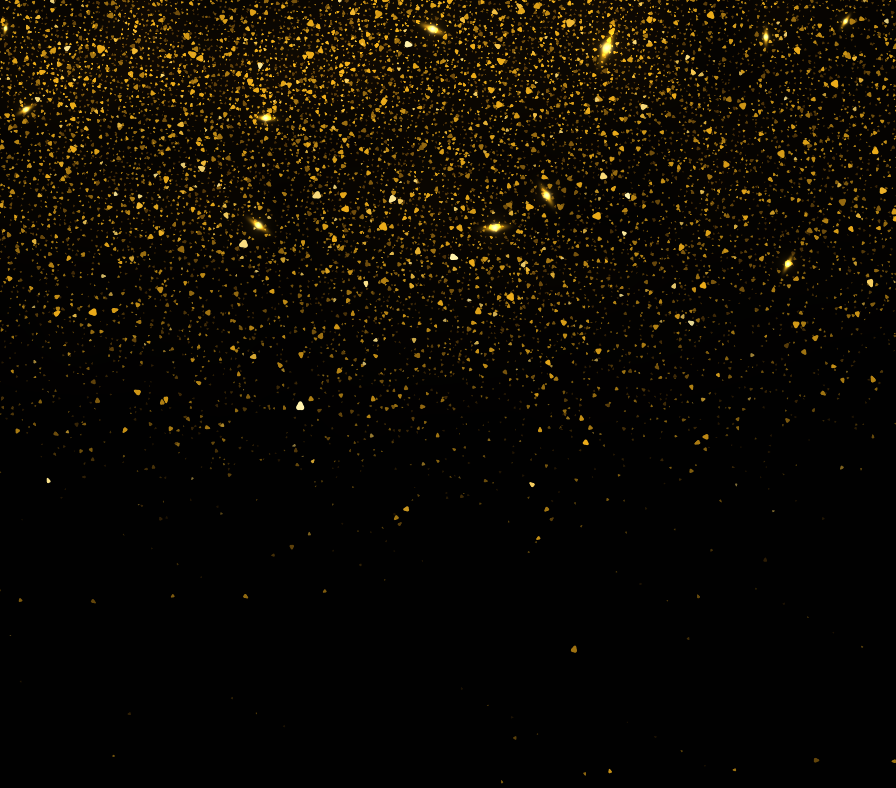
Reproduce this background procedurally as a Shadertoy shader.

```glsl
// Gold glitter falling through black: five rotated grids hold jittered grains,
// from fine amber dust to pale specks, thinned by a density field that fades
// towards the lower half. A few stretched flares shine on top.

#define LAYERS 5
#define DUST_CELL 0.007
#define CELL_GROWTH 1.6
#define GRAIN_SMALL 0.0014
#define GRAIN_LARGE 0.0046
#define FADE_BOTTOM 0.29
#define FADE_TOP 0.98
#define AMBER vec3(0.30, 0.19, 0.03)
#define GOLD vec3(0.92, 0.67, 0.10)
#define PALE vec3(1.0, 0.95, 0.68)

// Flares: centre x, centre y, angle, size
const int FLARE_COUNT = 11;
const vec4 FLARES[FLARE_COUNT] = vec4[](
    vec4(0.549, 0.963, -0.40, 1.0), vec4(0.770, 0.939, 1.20, 1.3),
    vec4(0.972, 0.953, 1.57, 0.7), vec4(0.033, 0.861, 0.50, 0.7),
    vec4(0.337, 0.850, -0.10, 0.8), vec4(0.328, 0.714, -0.60, 0.9),
    vec4(0.628, 0.711, 0.10, 1.0), vec4(0.694, 0.752, -1.05, 0.9),
    vec4(1.000, 0.665, 1.10, 0.7), vec4(1.073, 0.973, 1.00, 0.6),
    vec4(0.007, 0.964, 1.40, 0.5));

float hash(vec2 p) {
    return fract(sin(dot(p, vec2(127.1, 311.7))) * 43758.55);
}

float valueNoise(vec2 p) {
    vec2 i = floor(p), f = fract(p);
    f = f * f * (3.0 - 2.0 * f);
    return mix(mix(hash(i), hash(i + vec2(1, 0)), f.x),
               mix(hash(i + vec2(0, 1)), hash(i + vec2(1, 1)), f.x), f.y);
}

mat2 rotation(float a) {
    return mat2(cos(a), sin(a), -sin(a), cos(a));
}

// How much glitter hangs at a point: full above, none in the lower part
float density(vec2 p) {
    float height = p.y + 0.04 * cos(4.0 * (p.x - 0.5));
    float fall = smoothstep(FADE_BOTTOM, FADE_TOP, height);
    float side = 1.0 - 0.3 * smoothstep(0.6, 1.14, p.x);
    float clumps = 0.7 + 0.55 * valueNoise(p * 11.0);
    return fall * side * clumps;
}

vec3 grainTone(float heat) {
    vec3 tone = mix(AMBER, GOLD, smoothstep(0.0, 0.65, heat));
    return mix(tone, PALE, smoothstep(0.75, 1.0, heat));
}

// One grid of grains; scale runs from 0 (dust) to 1 (large specks)
vec3 grainLayer(vec2 p, float cell, float scale, float seed, float pixel) {
    mat2 turn = rotation(0.4 + seed * 1.3);
    vec2 id = floor(turn * p / cell);
    vec2 key = id + seed * 37.0;

    float radius = mix(GRAIN_SMALL, GRAIN_LARGE, scale)
                 * mix(0.65, 1.2, hash(key + 5.3));
    vec2 jitter = vec2(hash(key + 1.7), hash(key + 9.1));
    float margin = min(0.45, 1.2 * radius / cell);
    vec2 centre = (id + mix(vec2(margin), vec2(1.0 - margin), jitter)) * cell * turn;

    // Slightly oval, uneven outline
    vec2 d = rotation(6.283 * hash(key + 3.9)) * (p - centre);
    d.x *= mix(1.0, 1.5, hash(key + 7.7));
    float outline = length(d) + 0.15 * radius * sin(3.0 * atan(d.y, d.x + 1e-6));
    float cover = 1.0 - smoothstep(radius - 0.7 * pixel, radius + 0.7 * pixel, outline);

    float amount = density(centre);
    float present = step(hash(key + 2.2), amount * mix(0.85, 0.36, scale));
    float h = hash(key + 6.4);
    float heat = mix(h * h * 0.85, 0.4 + 0.6 * h, scale);
    float light = mix(0.35 + 0.65 * amount, 1.0, scale);
    return grainTone(heat) * cover * present * light;
}

// Pale core with a tapered golden streak and a faint halo
vec3 flareLight(vec2 p, vec4 flare) {
    vec2 q = (p - flare.xy) * rotation(flare.z) / flare.w;
    float core = exp(-dot(q, q) / 0.00002);
    vec2 s = q / vec2(0.013, 0.0034);
    float streak = exp(-dot(s, s));
    float halo = exp(-length(q) / 0.008);
    return PALE * core + GOLD * (1.1 * streak + 0.25 * halo);
}

void mainImage(out vec4 fragColor, in vec2 fragCoord) {
    vec2 p = fragCoord / iResolution.y;
    float pixel = 1.0 / iResolution.y;

    // Black ground with a warm haze behind the dense part
    float amount = density(p);
    vec3 color = vec3(0.004, 0.003, 0.002) + vec3(0.04, 0.024, 0.004) * amount * amount;

    // Grains, fine to coarse
    float cell = DUST_CELL;
    for (int i = 0; i < LAYERS; i++) {
        float scale = float(i) / float(LAYERS - 1);
        color = max(color, grainLayer(p, cell, scale, float(i) + 1.0, pixel));
        cell *= CELL_GROWTH;
    }

    // Flares
    for (int i = 0; i < FLARE_COUNT; i++) color += flareLight(p, FLARES[i]);

    fragColor = vec4(min(color, 1.0), 1.0);
}
```
